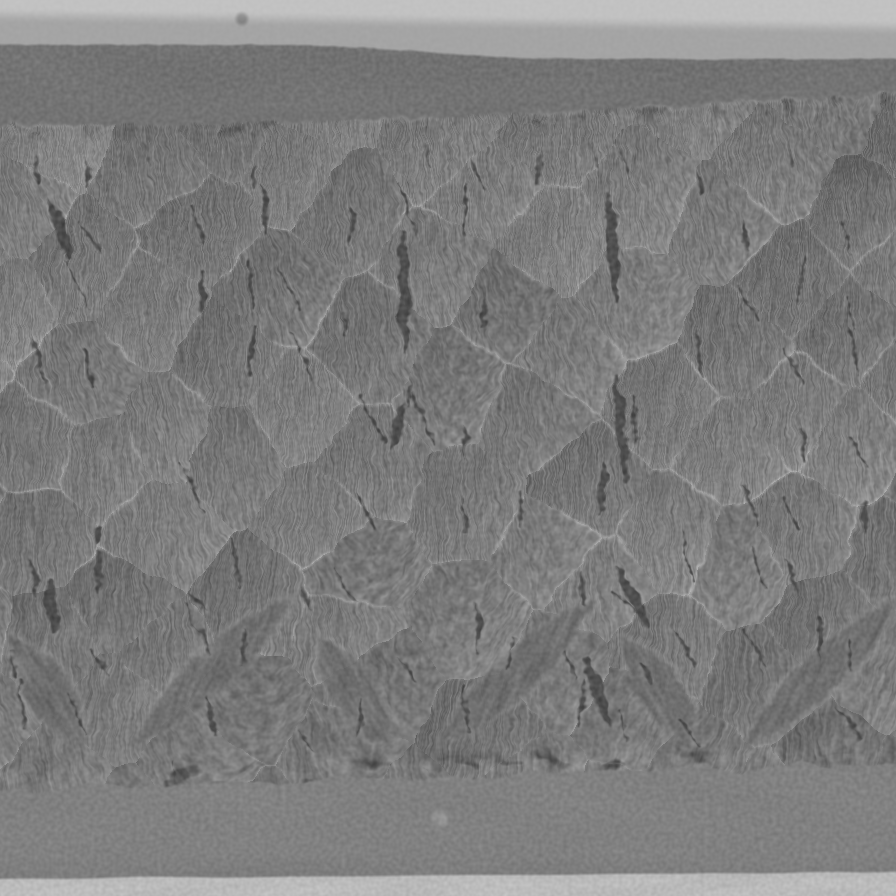
A Shadertoy shader for this texture:

```glsl
// Grey micrograph of a fibrous scale weave, cracked, between two smooth bands.
#define CELL_A vec2(0.083, -0.056)
#define CELL_B vec2(0.072, 0.075)
#define CELL_ORIGIN vec2(0.504, 0.443)
#define CELL_JITTER 0.42
#define RIDGE_WIDTH 0.0035
#define CRACK_GRID vec2(0.062, 0.078)
#define CRACK_CHANCE 0.55
#define FOLD_PERIOD 0.341
#define FOLD_X 0.462
#define GRAIN 0.085
#define FIBRE 0.10

vec2 hash2(vec2 c) {
    vec3 q = fract(c.xyx * vec3(0.1031, 0.1030, 0.0973));
    q += dot(q, q.yzx + 33.33);
    return fract((q.xx + q.yz) * q.zy);
}

float corner(vec2 cell, vec2 offset) {
    float angle = 6.2832 * hash2(cell).x;
    return dot(vec2(cos(angle), sin(angle)), offset);
}

float gnoise(vec2 p) {
    vec2 i = floor(p), f = p - i, e = vec2(1, 0);
    vec2 u = f * f * f * (f * (f * 6.0 - 15.0) + 10.0);
    return mix(mix(corner(i, f), corner(i + e, f - e), u.x),
               mix(corner(i + e.yx, f - e.yx), corner(i + 1.0, f - 1.0), u.x), u.y);
}

float fbm(vec2 p) {
    return gnoise(p) + 0.5 * gnoise(p * 2.03 + 17.0) + 0.25 * gnoise(p * 4.1 + 41.0);
}

float bump(float d, float width) {
    return exp(-d * d / (width * width));
}

// Noise drawn out along a direction.
float fibres(vec2 p, float angle) {
    vec2 dir = vec2(cos(angle), sin(angle));
    vec2 q = vec2(dot(p, dir), dot(p, vec2(-dir.y, dir.x)));
    return gnoise(q * vec2(22, 125)) + 0.6 * gnoise(q * vec2(45, 210) + 9.0);
}

// Signed distance to a tapered slit from a to b.
float slit(vec2 p, vec2 a, vec2 b, float width) {
    vec2 ab = b - a;
    float h = clamp(dot(p - a, ab) / dot(ab, ab), 0.0, 1.0), t = 2.0 * h - 1.0;
    return length(p - a - h * ab) - width * (1.0 - 0.8 * t * t);
}

// Skewed Voronoi scales with pale ridges and their own fibre direction.
float scales(vec2 p, float ridgeGain) {
    mat2 basis = mat2(CELL_A, CELL_B);
    vec2 home = floor(inverse(basis) * (p - CELL_ORIGIN) + 0.5);
    float near = 9.0, next = 9.0;
    vec2 nearPos = p, nextPos = p, id = home;
    for (int k = 0; k < 25; k++) {
        vec2 cell = home + vec2(k % 5 - 2, k / 5 - 2);
        vec2 c = CELL_ORIGIN + basis * (cell + CELL_JITTER * (hash2(cell + 70.0) - 0.5));
        float d = dot(p - c, p - c);
        if (d < near) {
            next = near; nextPos = nearPos;
            near = d; nearPos = c; id = cell;
        } else if (d < next) { next = d; nextPos = c; }
    }
    float border = (next - near) / (2.0 * length(nextPos - nearPos));
    vec2 rnd = hash2(id + 130.0), d = p - nearPos;
    float ridge = 0.1 * smoothstep(RIDGE_WIDTH, 0.0, border) + 0.03 * exp(-border * 120.0);
    float patchy = smoothstep(-0.35, 0.4, gnoise(p * 16.0 + 3.0));
    return 0.05 * (rnd.y - 0.5) + dot(d, vec2(0.35, -0.45)) + ridgeGain * patchy * ridge
         + FIBRE * fibres(p + 0.1 * rnd, 1.3 + 1.1 * rnd.x + 5.0 * d.x);
}

// Scattered small slits joined with the widest tears.
float cracks(vec2 p) {
    vec4 tears[8] = vec4[8](
        vec4(0.450, 0.740, 0.452, 0.605), vec4(0.452, 0.548, 0.436, 0.500),
        vec4(0.056, 0.775, 0.077, 0.712), vec4(0.680, 0.785, 0.688, 0.665),
        vec4(0.688, 0.580, 0.700, 0.465), vec4(0.690, 0.365, 0.724, 0.300),
        vec4(0.654, 0.265, 0.680, 0.190), vec4(0.055, 0.350, 0.060, 0.295));
    float d = 1.0;
    for (int k = 0; k < 8; k++) d = min(d, slit(p, tears[k].xy, tears[k].zw, 0.0062));
    for (int k = 0; k < 9; k++) {
        vec2 cell = floor(p / CRACK_GRID) + vec2(k % 3 - 1, k / 3 - 1);
        vec2 rnd = hash2(cell + 210.0), size = hash2(cell + 320.0);
        if (size.x > CRACK_CHANCE) continue;
        vec2 c = (cell + 0.15 + 0.7 * rnd) * CRACK_GRID;
        vec2 arm = vec2(0.018 * (size.y - 0.75), 0.010 + 0.018 * rnd.y);
        d = min(d, slit(p, c - arm, c + arm, 0.0008 + 0.0034 * rnd.x * size.y));
    }
    return d;
}

void mainImage(out vec4 fragColor, in vec2 fragCoord) {
    vec2 p = fragCoord / iResolution.xy;
    float px = 1.0 / iResolution.y, x = p.x, y = p.y;
    float rough = fbm(p * 38.0), fine = gnoise(p * 150.0);
    vec2 ragged = p + 0.006 * vec2(rough, gnoise(p * 45.0 + 60.0));

    // Heights above each layer boundary.
    float top = y - 0.950 + 0.016 * smoothstep(0.3, 0.65, x) - 0.0015 * rough;
    float rim = y - 0.860 - 0.036 * x * x - 0.006 * rough;
    float base = y - 0.117 - 0.03 * x - 0.01 * fbm(vec2(x * 14.0, 3)) - 0.004 * rough;
    float foot = y - 0.019 - 0.008 * x - 0.003 * gnoise(vec2(x * 9.0, 8));

    // Scale weave, shaded at the upper right.
    float ridgeGain = smoothstep(0.86, 0.75, y) * mix(0.5, 1.0, smoothstep(0.22, 0.36, y));
    float weave = 0.467 + 0.02 * gnoise(p * 6.0) + scales(ragged, ridgeGain);
    weave -= 0.06 * smoothstep(0.13, 0.0, length((p - vec2(1, 0.84)) * vec2(1, 2)));

    // Diagonal folds meeting in valleys along the lower rows.
    vec2 v = vec2(mod(ragged.x - FOLD_X + 0.12, FOLD_PERIOD) - 0.12, ragged.y - 0.17);
    float rise = slit(v, vec2(0.033, 0.003), vec2(0.200, 0.160), 0.026);
    float fall = slit(v, vec2(-0.105, 0.115), vec2(-0.030, 0.003), 0.028);
    float fold = min(rise, fall);
    float foldTone = 0.425 + 0.08 * fibres(p, rise < fall ? 1.15 : 2.1);
    weave = mix(weave, foldTone, 0.85 * smoothstep(0.006, -0.008, fold));
    weave += 0.05 * bump(fold, 0.004) * smoothstep(-0.02, 0.05, v.y);

    // Dark tears with pale lips.
    float tear = cracks(ragged) + 0.0022 * fine + 0.0016 * rough;
    float inside = smoothstep(0.12, 0.16, y) * smoothstep(0.86, 0.80, y);
    weave += 0.025 * inside * exp(-abs(tear - 0.003) * 350.0);
    weave = mix(weave, 0.28 + 0.06 * fine, 0.85 * inside * smoothstep(0.0012 + px, -0.0015, tear));

    // Rubble and pits along both rims.
    float pits = smoothstep(0.18, 0.45, fbm(p * vec2(17, 28) + 5.0));
    weave += bump(base - 0.012, 0.013) * (0.02 + 0.09 * rough - 0.19 * pits);
    weave -= 0.09 * smoothstep(0.1, 0.5, rough) * bump(rim + 0.008, 0.009);

    // Smooth bands and pale margins.
    float upper = 0.448 + 0.018 * gnoise(p * vec2(7, 22));
    float lower = 0.505 + 0.015 * gnoise(p * vec2(6, 24)) - 0.02 * smoothstep(0.05, 0.02, y);
    lower += 0.07 * smoothstep(0.012, 0.005, length(p - vec2(0.491, 0.086)) + 0.004 * rough);
    float ground = 0.73 + 0.03 * gnoise(p * vec2(8, 60));
    float sky = mix(0.645, 0.76, smoothstep(-0.009, 0.009, y - 0.983 + 0.014 * x));
    sky -= 0.16 * smoothstep(0.010, 0.003, length(p - vec2(0.27, 0.979)));

    // Stack the layers.
    float soft = 0.001 + px, above = smoothstep(-soft, soft, top);
    float tone = mix(lower, weave, smoothstep(-px, 0.003, base));
    tone = mix(tone, upper, smoothstep(-soft, soft, rim));
    tone += 0.055 * bump(rim, 0.0025) * smoothstep(-0.3, 0.3, gnoise(p * 13.0));
    tone = mix(ground, tone, smoothstep(-soft, soft, foot));
    tone = mix(tone, sky, above);
    tone += GRAIN * (0.55 * gnoise(p * 210.0) + 0.35 * fine) * (1.0 - 0.75 * above);
    fragColor = vec4(vec3(clamp(tone, 0.0, 1.0)), 1);
}
```
